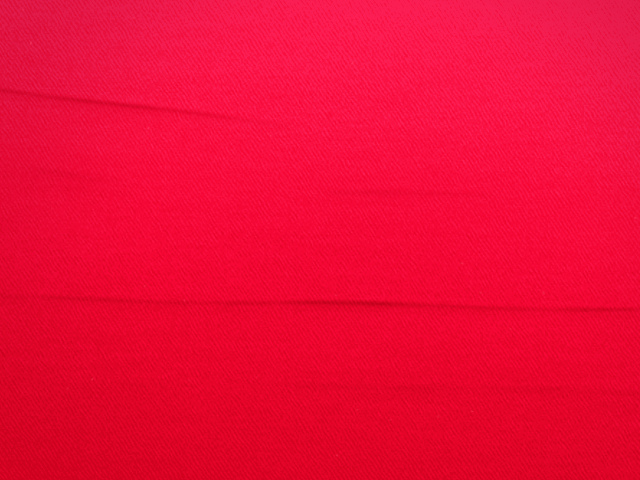
Write a WebGL 2 fragment shader that draws this texture.

```glsl
#version 300 es
precision highp float;
// Red cotton twill with fine broken diagonal ribs, faint creases and rare lint specks.

uniform vec2 u_resolution;
out vec4 fragColor;

// Dye colours, from deep shade to full light
const vec3 DEEP   = vec3(0.835, 0.008, 0.125);
const vec3 RED    = vec3(0.900, 0.018, 0.160);
const vec3 BRIGHT = vec3(0.965, 0.030, 0.210);
const vec3 ROSE   = vec3(0.978, 0.070, 0.262);
const vec3 PINK   = vec3(0.990, 0.120, 0.330);
const vec3 LINT   = vec3(1.000, 0.400, 0.500);

// Lengths are in canvas heights
const float RIB_ANGLE    = 0.98;
const float RIB_PERIOD   = 0.0074;
const float RIB_DEPTH    = 0.115;
const float GRAIN_SIZE   = 0.0030;
const float GRAIN_DEPTH  = 0.27;
const float STREAK_DEPTH = 0.07;
const float MOTTLE       = 0.045;
const float CREASE_DEPTH = 0.55;
const float LINT_CELL    = 0.085;
const float LINT_SHARE   = 0.14;
const float VIGNETTE     = 0.11;
const float TAU = 6.2831853;

float hash(vec2 p) {
  vec3 q = fract(vec3(p.xyx) * 0.1031);
  q += dot(q, q.yzx + 33.33);
  return fract((q.x + q.y) * q.z);
}

float valueNoise(vec2 p) {
  vec2 cell = floor(p), f = fract(p);
  f = f * f * (3.0 - 2.0 * f);
  float low  = mix(hash(cell), hash(cell + vec2(1, 0)), f.x);
  float high = mix(hash(cell + vec2(0, 1)), hash(cell + vec2(1, 1)), f.x);
  return mix(low, high, f.y);
}

// Slow layered sines: uneven cloth surface, stretched sideways
float unevenness(vec2 p) {
  float sum = 0.0, weight = 0.5;
  vec2 q = p * vec2(3.0, 9.0);
  for (int i = 0; i < 4; i++) {
    sum += weight * sin(q.x + 1.7 * sin(q.y)) * cos(q.y - 0.6 * q.x);
    q = mat2(0.94, 0.34, -0.34, 0.94) * q * 1.8 + 2.3;
    weight *= 0.6;
  }
  return sum;
}

// Diagonal ribs, slightly wavy, broken into short stitches
float twill(vec2 p, float pixel) {
  vec2 across = vec2(sin(RIB_ANGLE), cos(RIB_ANGLE));
  vec2 along = vec2(across.y, -across.x);
  float wobble = 0.45 * valueNoise(p * 60.0) + 0.4 * unevenness(p * 0.8);
  float row = dot(p, across) / RIB_PERIOD + wobble;
  float stitch = 0.35 + 1.3 * valueNoise(vec2(dot(p, along) * 90.0, row));
  float fade = 1.0 - smoothstep(0.42, 0.7, pixel / RIB_PERIOD);
  return sin(TAU * row) * stitch * fade;
}

// Soft dark fold from a to b, strongest in its middle
float crease(vec2 p, vec2 a, vec2 b, float width) {
  float t = (p.x - a.x) / (b.x - a.x);
  float bend = 0.003 * sin(p.x * 9.0 + a.y * 20.0);
  float d = (p.y - mix(a.y, b.y, t) - bend) / width;
  float ends = smoothstep(-0.05, 0.15, t) * (1.0 - smoothstep(0.5, 1.0, t));
  float patchy = 0.45 + 0.9 * valueNoise(vec2(p.x * 14.0, a.y * 50.0));
  float fold = exp(-d * d) + 0.3 * exp(-0.1 * (d + 1.5) * (d + 1.5));
  return ends * patchy * (fold - 0.2 * exp(-0.5 * (d - 2.6) * (d - 2.6)));
}

// Sparse short fibres, one at most per cell
float lint(vec2 p, float pixel) {
  vec2 cell = floor(p / LINT_CELL);
  vec2 centre = (cell + 0.2 + 0.6 * vec2(hash(cell + 3.1), hash(cell + 8.7))) * LINT_CELL;
  float angle = TAU * hash(cell + 15.3);
  vec2 d = mat2(cos(angle), sin(angle), -sin(angle), cos(angle)) * (p - centre);
  float size = mix(0.0008, 0.0018, hash(cell + 21.9));
  float dist = length(d * vec2(0.6, 1.0)) - size;
  float present = step(hash(cell + 40.2), LINT_SHARE);
  return present * (1.0 - smoothstep(-pixel, pixel, dist)) * mix(0.15, 0.45, hash(cell + 5.5));
}

vec3 dye(float tone) {
  vec3 c = mix(DEEP, RED, smoothstep(0.0, 0.24, tone));
  c = mix(c, BRIGHT, smoothstep(0.24, 0.54, tone));
  c = mix(c, ROSE, smoothstep(0.54, 0.78, tone));
  return mix(c, PINK, smoothstep(0.78, 1.0, tone));
}

void main() {
  float pixel = 1.0 / u_resolution.y;
  vec2 p = gl_FragCoord.xy * pixel;
  float aspect = u_resolution.x * pixel;

  // Light falls from the top, a little stronger on the right
  float tone = 0.10 + 0.90 * p.y + 0.16 * (p.x / aspect - 0.5);
  tone += MOTTLE * unevenness(p);

  // Weave: ribs, yarn grain and uneven cross threads
  tone += RIB_DEPTH * twill(p, pixel);
  tone += GRAIN_DEPTH * (valueNoise(p / GRAIN_SIZE) - 0.5);
  tone += STREAK_DEPTH * (valueNoise(p * vec2(12.0, 130.0)) - 0.5);

  // Creases: two clear folds, then fainter ones
  float folds = 0.42 * crease(p, vec2(-0.10, 0.828), vec2(0.66, 0.728), 0.0048);
  folds += 0.28 * crease(p, vec2(-0.05, 0.381), vec2(1.10, 0.358), 0.0048);
  folds += 0.32 * crease(p, vec2(0.55, 0.370), vec2(1.90, 0.342), 0.0045);
  folds += 0.16 * crease(p, vec2(0.66, 0.602), vec2(1.10, 0.588), 0.0060);
  folds += 0.10 * crease(p, vec2(0.04, 0.650), vec2(0.32, 0.608), 0.0070);
  folds += 0.10 * crease(p, vec2(0.50, 0.200), vec2(1.80, 0.170), 0.0080);
  folds *= CREASE_DEPTH;
  vec3 colour = dye(tone - folds) * (1.0 - 0.2 * max(folds, 0.0));

  // Corner shade, deeper above, and lint
  float edge = length(p - vec2(0.56 * aspect, 0.5));
  colour *= 1.0 - VIGNETTE * mix(0.3, 1.0, p.y) * smoothstep(0.42, 0.85, edge);
  colour = mix(colour, LINT, lint(p, pixel));
  fragColor = vec4(colour, 1.0);
}
```
